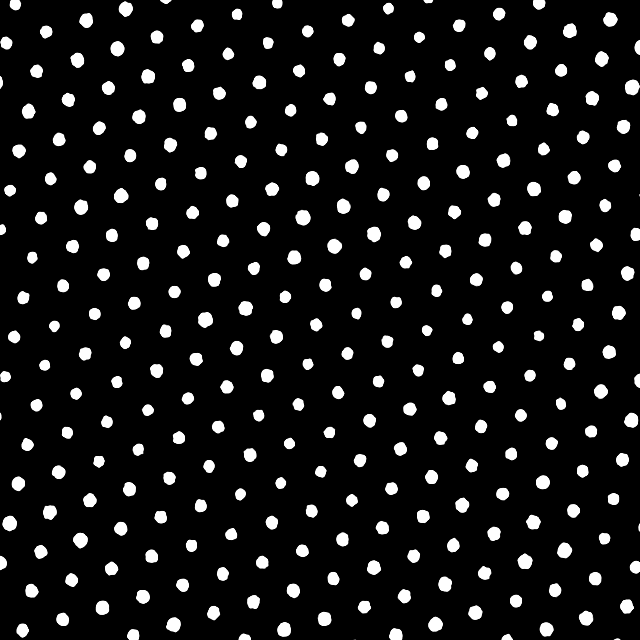
Give the GLSL for this pattern, as a Shadertoy shader.

```glsl
float hash(vec2 p) {
    vec3 q = fract(p.xyx * vec3(0.1031, 0.1030, 0.0973));
    q += dot(q, q.yzx + 33.33);
    return fract((q.x + q.y) * q.z);
}

float valueNoise(vec2 p) {
    vec2 cell = floor(p);
    vec2 f = fract(p);
    f = f * f * (3.0 - 2.0 * f);
    float low = mix(hash(cell), hash(cell + vec2(1.0, 0.0)), f.x);
    float high = mix(hash(cell + vec2(0.0, 1.0)), hash(cell + 1.0), f.x);
    return mix(low, high, f.y);
}

// Signed distance to the nearest dot of a tilted lattice
float dotDistance(vec2 p) {
    mat2 lattice = mat2(0.0625, 0.0178, 0.01402, 0.0618);
    vec2 origin = vec2(0.4115, 0.6419);
    vec2 id = round(inverse(lattice) * (p - origin));
    vec2 center = origin + lattice * id;

    // Size drifts slowly over the canvas, with a little change per dot
    float radius = mix(0.0085, 0.0118, valueNoise(center * 6.0 + 20.0));
    radius += 0.0014 * (hash(id + 70.0) - 0.5);

    // Slight placement error and a ragged rim
    vec2 jitter = vec2(hash(id + 110.0), hash(id + 150.0)) - 0.5;
    vec2 offset = p - center - 0.0012 * jitter;
    float rim = 0.0022 * (valueNoise(p * 200.0 + 40.0) - 0.5);
    return length(offset * vec2(1.03, 0.97)) - radius + rim;
}

void mainImage(out vec4 fragColor, in vec2 fragCoord) {
    vec2 p = fragCoord / iResolution.y;
    float halfPixel = 0.5 / iResolution.y;
    float ink = 1.0 - smoothstep(-halfPixel, halfPixel, dotDistance(p));
    fragColor = vec4(vec3(ink), 1.0);
}
```
